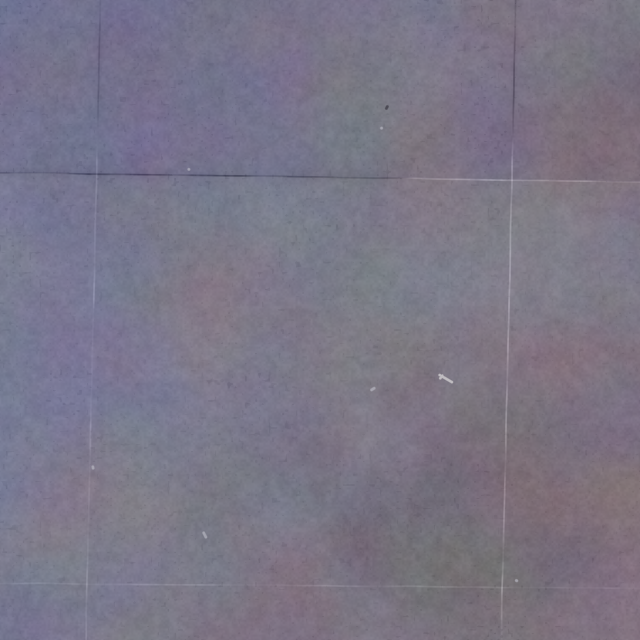
Write a Shadertoy shader that draws this texture.

```glsl
float hash(vec2 p) {
    vec3 q = fract(p.xyx * vec3(0.1031, 0.1030, 0.0973));
    q += dot(q, q.yzx + 33.33);
    return fract((q.x + q.y) * q.z);
}

float noise(vec2 p) {
    vec2 i = floor(p), f = fract(p);
    f = f * f * (3.0 - 2.0 * f);
    return mix(mix(hash(i), hash(i + vec2(1, 0)), f.x),
               mix(hash(i + vec2(0, 1)), hash(i + vec2(1, 1)), f.x), f.y);
}

float fbm(vec2 p) {
    float sum = 0.0, amp = 0.5;
    for (int i = 0; i < 5; i++) {
        sum += amp * noise(p);
        p = mat2(1.6, 1.2, -1.2, 1.6) * p + 7.3;
        amp *= 0.5;
    }
    return sum / 0.97;
}

float segment(vec2 p, vec2 a, vec2 b) {
    vec2 pa = p - a, ba = b - a;
    return length(pa - ba * clamp(dot(pa, ba) / dot(ba, ba), 0.0, 1.0));
}

// Stone colour: cool on the left, rosy on the right, brown stains low down
vec3 stone(vec2 p) {
    float cloud = fbm(p * 5.0 + 20.0) - 0.5;
    float warmth = p.x + 0.35 * (0.5 - p.y) + 0.8 * cloud;
    vec3 col = mix(vec3(0.465, 0.47, 0.575), vec3(0.505, 0.488, 0.54), smoothstep(-0.05, 0.5, warmth));
    col = mix(col, vec3(0.492, 0.443, 0.492), smoothstep(0.5, 1.0, warmth));
    float stain = smoothstep(0.5, 0.0, length((p - vec2(0.66, 0.17)) * vec2(1.0, 1.2)));
    stain *= smoothstep(0.25, 0.65, fbm(p * 7.0 + 50.0));
    col = mix(col, vec3(0.44, 0.405, 0.43), 0.75 * stain);
    vec3 tint = vec3(fbm(p * 9.0 + 3.0), fbm(p * 9.0 + 31.0), fbm(p * 9.0 + 67.0));
    return col + 0.07 * (tint - 0.5);
}

// Brightness change of one worn joint; light runs from 0 (dark gap) to 1 (pale edge)
float joint(float dist, float along, float id, float light, float px) {
    float wear = smoothstep(0.2, 0.8, noise(vec2(along * 22.0, id * 9.0 + 4.0)));
    wear *= 0.6 + 0.4 * noise(vec2(along * 130.0, id * 5.0));
    float line = 1.0 - smoothstep(0.0004, 0.0008 + px, dist);
    float shade = exp(-dist / 0.009) * (1.0 - light);
    return line * mix(-0.13, 0.15, light) * (0.25 + 0.75 * wear) - 0.025 * shade;
}

void mainImage(out vec4 fragColor, in vec2 fragCoord) {
    vec2 p = fragCoord / iResolution.xy;
    float px = 1.0 / iResolution.y;

    // Slightly skewed slab grid
    vec2 grid = vec2((p.x - 0.134 - 0.023 * p.y) / 0.649,
                     (p.y - 0.0885 + p.x * (0.007 + 0.011 * p.y)) / 0.642);
    grid += 0.002 * (vec2(noise(p.yy * 14.0), noise(p.xx * 14.0 + 40.0)) - 0.5);
    vec2 id = round(grid);
    vec2 dist = abs(grid - id) * vec2(0.649, 0.642);

    // Slab tone, darker in the top row
    vec3 col = stone(p);
    col += 0.016 * (hash(floor(grid) + 12.0) - 0.5);
    col -= vec3(0.024, 0.024, 0.014) * step(1.0, grid.y) * smoothstep(0.6, 0.8, p.y + 0.2 * fbm(p * 6.0));

    // Joints, pale where the edges are worn
    float paleV = smoothstep(0.83, 0.74, p.y);
    float paleH = max(1.0 - id.y, smoothstep(0.6, 0.67, p.x));
    col += joint(dist.x, p.y, id.x, paleV, px) * mix(0.55, 0.9, id.x);
    col += joint(dist.y, p.x, id.y + 3.0, paleH, px) * mix(0.45, 1.1, id.y);

    // Fine grain and mottling
    float grain = noise(p * 300.0) + noise(p * 150.0 + 9.0) + noise(p * 70.0 + 5.0) - 1.5;
    col += 0.026 * grain;
    col -= 0.05 * smoothstep(0.8, 0.95, noise(p * 190.0 + 80.0)) * fbm(p * 8.0 + 11.0);

    // Scattered flecks, mostly pale
    for (int i = 0; i < 7; i++) {
        float k = float(i);
        vec2 centre = vec2(hash(vec2(k, 3.0)), hash(vec2(k, 8.0)));
        float angle = 6.28 * hash(vec2(k, 15.0));
        vec2 reach = 0.004 * hash(vec2(k, 21.0)) * vec2(cos(angle), sin(angle));
        float d = segment(p, centre - reach, centre + reach);
        float fleck = 1.0 - smoothstep(0.0008, 0.002 + px, d);
        col = mix(col, i == 6 ? vec3(0.22, 0.21, 0.25) : vec3(0.72, 0.72, 0.76), 0.7 * fleck);
    }

    // One larger forked chip
    float chip = min(segment(p, vec2(0.687, 0.414), vec2(0.706, 0.403)),
                     segment(p, vec2(0.688, 0.409), vec2(0.691, 0.413)));
    col = mix(col, vec3(0.8, 0.79, 0.8), 0.85 * (1.0 - smoothstep(0.0008, 0.0018 + px, chip)));

    fragColor = vec4(clamp(col, 0.0, 1.0), 1.0);
}
```
